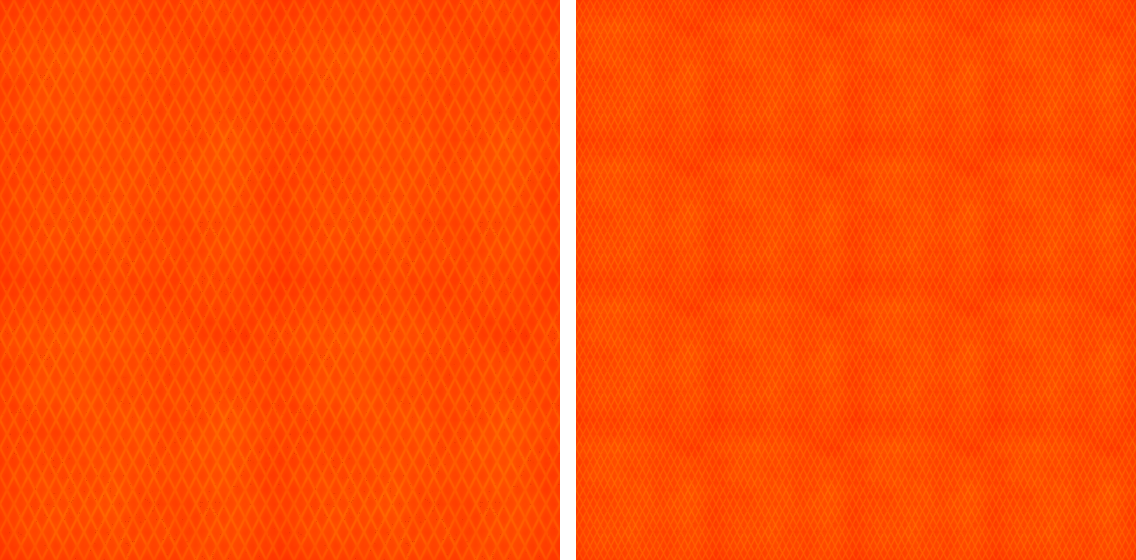
Left: one tile. Right: repeated 2 by 2.
Write a WebGL 1 fragment shader that draws this texture.

```glsl
precision highp float;
// Glowing orange lattice of tall diamonds, 40 across and 20 down, over mottled red-orange.
// Two families of slanted soft lines form the net; wrapping value noise adds the clouds
// and clustered dark specks. The whole sheet is made of two by two seamless tiles.

uniform vec2 u_resolution;

float hash(vec2 p) {
  return fract(sin(dot(p, vec2(127.1, 311.7))) * 43758.5453);
}

// Value noise that wraps after "period" cells
float noise(vec2 p, float period) {
  vec2 i = floor(p), f = fract(p);
  f = f * f * (3.0 - 2.0 * f);
  vec2 a = mod(i, period), b = mod(i + 1.0, period);
  return mix(mix(hash(a), hash(vec2(b.x, a.y)), f.x),
             mix(hash(vec2(a.x, b.y)), hash(b), f.x), f.y);
}

float clouds(vec2 tile, float period) {
  float sum = 0.0, weight = 0.5;
  for (int i = 0; i < 4; i++) {
    sum += weight * noise(tile * period, period);
    period *= 2.0;
    weight *= 0.5;
  }
  return sum / 0.9375;
}

// Sparse dots, one candidate per cell; density is the chance that a cell holds one
float specks(vec2 tile, float cells, float density, float pixel) {
  vec2 p = tile * cells, id = mod(floor(p), cells);
  vec2 center = 0.3 + 0.4 * vec2(hash(id + 17.3), hash(id + 41.9));
  float radius = mix(0.12, 0.26, hash(id + 73.1));
  float blur = max(0.08, 0.5 * pixel * cells);
  float dot_ = 1.0 - smoothstep(radius - blur, radius + blur, length(fract(p) - center));
  return dot_ * step(hash(id + 5.7), density);
}

void main() {
  vec2 tile = fract(2.0 * gl_FragCoord.xy / u_resolution);
  float pixel = 2.0 / min(u_resolution.x, u_resolution.y);

  // Slanted lattice coordinates: lines lie on the whole numbers
  vec2 lattice = vec2(20.0 * tile.x + 10.0 * tile.y, 20.0 * tile.x - 10.0 * tile.y);
  vec2 cell = floor(lattice);
  vec2 away = 0.5 - abs(fract(lattice) - 0.5);
  float diamond = hash(mod(vec2(cell.x + cell.y, cell.x - cell.y), vec2(40.0, 20.0)));

  // Bright thread and the wider glow around it
  vec2 thread = 1.0 - smoothstep(0.02, 0.15 + 4.0 * pixel, away);
  vec2 halo = 1.0 - smoothstep(0.0, 0.38, away);
  float net = 1.0 - (1.0 - thread.x) * (1.0 - thread.y);
  float glow = 1.0 - (1.0 - halo.x) * (1.0 - halo.y);

  // Cloudy wear, fine grain and a little difference between diamonds
  float mottle = clouds(tile, 5.0) - 0.5;
  float grain = noise(tile * 96.0, 96.0) - 0.5;
  float wear = 0.75 + 0.5 * noise(tile * 24.0 + 3.0, 24.0);
  float green = 0.268 + 0.065 * net * wear + 0.03 * glow
              + 0.13 * mottle + 0.012 * grain + 0.014 * (diamond - 0.5);
  vec3 color = vec3(1.0, green, 0.0);

  // Dark red specks gathered in patches
  float patches = smoothstep(0.5, 0.85, noise(tile * 11.0 + 4.0, 11.0));
  float dirt = specks(tile, 128.0, 0.004 + 0.09 * patches, pixel);
  color = mix(color, vec3(0.84, 0.16, 0.0), 0.6 * dirt);

  gl_FragColor = vec4(color, 1.0);
}
```
